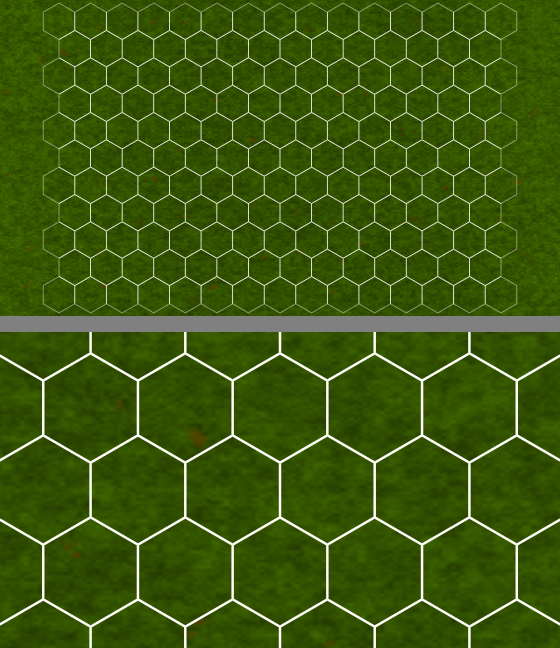
Top, the full canvas; bottom, a detail of the centre.
Write a Shadertoy shader that draws this pattern.

```glsl
// Grass field with a block of thin white hexagons, in staggered rows of 15 and 14.

// Lengths are fractions of the canvas height, measured from its centre.
const float HEX_WIDTH = 0.0999;
const float ROW_STEP = HEX_WIDTH * 0.8660254;
const float LINE_WIDTH = 0.0026;
const vec2 FIELD_HALF = vec2(7.25 * HEX_WIDTH, 5.5 * ROW_STEP);

const vec3 LINE_COLOR = vec3(1.0, 1.0, 0.98);
const vec3 GRASS_DARK = vec3(0.140, 0.225, 0.0);
const vec3 GRASS_LIGHT = vec3(0.255, 0.415, 0.0);
const vec3 FLECK_COLOR = vec3(0.37, 0.23, 0.0);

const float BLADE_SCALE = 62.0;
const float GRAIN_CONTRAST = 1.15;
const float SIDE_GLOW = 0.10;
const float FLECK_CELL = 0.12;
const float FLECK_CHANCE = 0.5;
const float FLECK_OPACITY = 0.6;
const vec2 FLECK_SIZE = vec2(0.022, 0.010);

float hash(vec2 p) {
    return fract(sin(dot(p, vec2(127.1, 311.7))) * 43758.5453);
}

float noise(vec2 p) {
    vec2 i = floor(p), f = fract(p);
    f = f * f * (3.0 - 2.0 * f);
    return mix(mix(hash(i), hash(i + vec2(1, 0)), f.x),
               mix(hash(i + vec2(0, 1)), hash(i + vec2(1, 1)), f.x), f.y);
}

// Layered grain, slightly stretched sideways.
float grassGrain(vec2 p) {
    vec2 q = p * vec2(0.8, 1.15) * BLADE_SCALE;
    float grain = 0.35 * noise(q) + 0.35 * noise(q * 2.1 + 17.0) + 0.30 * noise(q * 4.3 + 41.0);
    float patches = noise(p * 7.0 + 5.0) - 0.5;
    return 0.5 + (grain - 0.5) * GRAIN_CONTRAST + 0.08 * patches;
}

// Sparse dry flecks, at most one in each scatter cell, broken up by grain.
float dryFlecks(vec2 p) {
    vec2 cell = floor(p / FLECK_CELL);
    vec2 jitter = vec2(hash(cell + 3.1), hash(cell + 8.7)) - 0.5;
    vec2 q = p - (cell + 0.5 + 0.6 * jitter) * FLECK_CELL;
    float angle = 3.14159 * hash(cell + 15.3);
    float c = cos(angle), s = sin(angle);
    q = mat2(c, -s, s, c) * q;
    float body = 1.0 - smoothstep(0.3, 1.0, length(q / FLECK_SIZE));
    float broken = smoothstep(0.4, 0.7, noise(p * 130.0 + 9.0));
    return body * broken * step(hash(cell + 21.9), FLECK_CHANCE);
}

// Nearest centre of one of the two interleaved rectangular lattices.
vec2 latticeCenter(vec2 p, vec2 offset) {
    vec2 pitch = vec2(HEX_WIDTH, 2.0 * ROW_STEP);
    return (floor(p / pitch - offset + 0.5) + offset) * pitch;
}

float inField(vec2 center) {
    vec2 inside = step(abs(center), FIELD_HALF);
    return inside.x * inside.y;
}

// Share of a pixel covered by a line at the given distance.
float lineCoverage(float dist, float pixel) {
    float halfLine = 0.5 * LINE_WIDTH, halfPixel = 0.5 * pixel;
    float overlap = min(dist + halfPixel, halfLine) - max(dist - halfPixel, -halfLine);
    return max(overlap, 0.0) / pixel;
}

// Each hexagon owns half of its outline, so the outer border is thinner.
float hexLines(vec2 p, float pixel) {
    vec2 a = latticeCenter(p, vec2(0.5, 0.0));
    vec2 b = latticeCenter(p, vec2(0.0, 0.5));
    vec2 center = distance(p, a) < distance(p, b) ? a : b;
    float lines = 0.0;
    for (int i = 0; i < 6; i++) {
        float angle = float(i) * 1.047198;
        vec2 dir = vec2(cos(angle), sin(angle));
        float dist = 0.5 * HEX_WIDTH - dot(p - center, dir);
        float owners = inField(center) + inField(center + dir * HEX_WIDTH);
        lines = max(lines, 0.5 * owners * lineCoverage(dist, pixel));
    }
    return lines;
}

void mainImage(out vec4 fragColor, in vec2 fragCoord) {
    float pixel = 1.0 / iResolution.y;
    vec2 p = (fragCoord - 0.5 * iResolution.xy) * pixel;

    // Grass, a little brighter toward the sides
    vec3 color = mix(GRASS_DARK, GRASS_LIGHT, grassGrain(p));
    color *= 0.98 + SIDE_GLOW * smoothstep(0.4, 0.9, abs(p.x));
    color = mix(color, FLECK_COLOR, FLECK_OPACITY * dryFlecks(p));

    // Painted grid
    color = mix(color, LINE_COLOR, hexLines(p, pixel));
    fragColor = vec4(color, 1.0);
}
```
